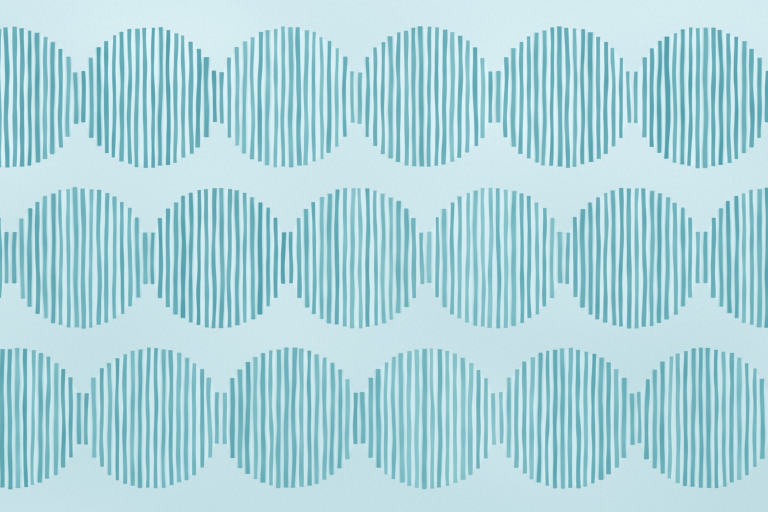
A Shadertoy shader for this pattern:

```glsl
// Three staggered rows of discs on pale cloth, each disc drawn with hand-inked
// vertical bars. Bar length follows the chord of the disc, so the short outer
// bars link neighbours; gradient noise bends the bars and varies ink and cloth.

#define PITCH vec2(0.2700, 0.3135)   // disc spacing, in canvas heights
#define ORIGIN vec2(0.0265, 0.183)   // centre of the lowest left disc
#define ROWS 3.0
#define STAGGER 0.49                 // shift of odd rows, in disc spacings
#define BARS 18.0                    // bars per disc spacing
#define RADIUS 0.1370
#define BAR_HALF_WIDTH 0.0038
#define WOBBLE 0.0022
#define INK_DEEP vec3(0.31, 0.61, 0.66)
#define INK_PALE vec3(0.53, 0.76, 0.79)
#define CLOTH_LIGHT vec3(0.835, 0.925, 0.945)
#define CLOTH_SHADE vec3(0.745, 0.865, 0.888)

float hash(vec2 p) {
    vec3 q = fract(p.xyx * vec3(0.1031, 0.1030, 0.0973));
    q += dot(q, q.yzx + 33.33);
    return fract((q.x + q.y) * q.z);
}

vec2 gradientAt(vec2 cell) {
    float angle = 6.2832 * hash(cell);
    return vec2(cos(angle), sin(angle));
}

float gradientNoise(vec2 p) {
    vec2 i = floor(p), f = p - i;
    vec2 w = f * f * f * (f * (f * 6.0 - 15.0) + 10.0);
    vec2 e = vec2(1.0, 0.0);
    float low = mix(dot(gradientAt(i), f), dot(gradientAt(i + e), f - e), w.x);
    float high = mix(dot(gradientAt(i + e.yx), f - e.yx), dot(gradientAt(i + 1.0), f - 1.0), w.x);
    return mix(low, high, w.y);
}

// Cloth: light from above, soft folds and a fine grain
vec3 clothColor(vec2 p) {
    float folds = gradientNoise(p * vec2(2.2, 4.5) + 7.3);
    float light = 0.28 + 0.62 * smoothstep(0.1, 1.0, p.y) + 0.45 * folds;
    float grain = 0.012 * gradientNoise(p * 170.0);
    return mix(CLOTH_SHADE, CLOTH_LIGHT, clamp(light, 0.0, 1.1)) + grain;
}

// Signed distance to one bar; x is measured from the bar axis, y from the row
float barDistance(vec2 p, float chord, vec2 id) {
    float key = hash(id) * 97.0;
    float bend = WOBBLE * 1.6 * gradientNoise(vec2(p.y * 11.0, key));
    float lean = WOBBLE * (hash(id + 41.0) - 0.5) * p.y / RADIUS;
    float width = BAR_HALF_WIDTH * (0.88 + 0.24 * hash(id + 13.0)
                + 0.35 * gradientNoise(vec2(p.y * 22.0, key + 5.0)));
    float shift = 0.004 * (hash(id + 29.0) - 0.5);
    vec2 d = abs(p - vec2(bend + lean, shift)) - vec2(width, chord);
    return length(max(d + 0.0015, 0.0)) + min(max(d.x, d.y) + 0.0015, 0.0) - 0.0015;
}

void mainImage(out vec4 fragColor, in vec2 fragCoord) {
    vec2 p = fragCoord / iResolution.y;
    float soft = max(0.0016, 0.65 / iResolution.y);
    float row = clamp(floor((p.y - ORIGIN.y) / PITCH.y + 0.5), 0.0, ROWS - 1.0);
    float y = p.y - ORIGIN.y - row * PITCH.y;
    float x = p.x - ORIGIN.x + 0.003 * row - mod(row, 2.0) * STAGGER * PITCH.x;
    float barStep = PITCH.x / BARS;
    float nearest = floor(x / barStep);

    vec3 color = clothColor(p);
    float disc = length(vec2(x - PITCH.x * floor(x / PITCH.x + 0.5), y)) - RADIUS;
    color += 0.03 * (1.0 - smoothstep(-0.006, 0.0, disc));

    // Neighbouring bars are included so that bends and washes may overlap
    for (float k = -1.0; k <= 1.0; k++) {
        float bar = nearest + k;
        float column = floor((bar + 0.5) / BARS + 0.5);
        float axis = (bar + 0.5) * barStep;
        float offset = axis - column * PITCH.x;
        float chord = sqrt(max(RADIUS * RADIUS - offset * offset, 0.0));
        vec2 id = vec2(bar + 60.0, row + 3.0);
        float d = barDistance(vec2(x - axis, y), chord, id);

        // Ink strength varies by disc, by bar and along each stroke
        float fade = exp(-pow((p.x - 0.87) / 0.2, 2.0));
        float strength = 0.62 + 0.3 * (hash(vec2(column + 9.0, row + 71.0)) - 0.5)
                       + 0.6 * (hash(id + 83.0) - 0.5) - 0.3 * fade
                       + 0.4 * gradientNoise(vec2(y * 16.0, bar * 3.7 + row * 19.0));
        vec3 ink = mix(INK_PALE, INK_DEEP, clamp(strength, 0.0, 1.0));

        // Pale wash bleeds sideways from some bars
        float wash = 0.4 * smoothstep(0.35, 0.9, hash(id + 57.0));
        wash *= step(abs(y), chord) * (1.0 - smoothstep(0.0, 0.005, d));
        color = mix(color, INK_PALE, wash);
        color = mix(color, ink, 0.95 * (1.0 - smoothstep(-soft, soft, d)));
    }
    fragColor = vec4(clamp(color, 0.0, 1.0), 1.0);
}
```
